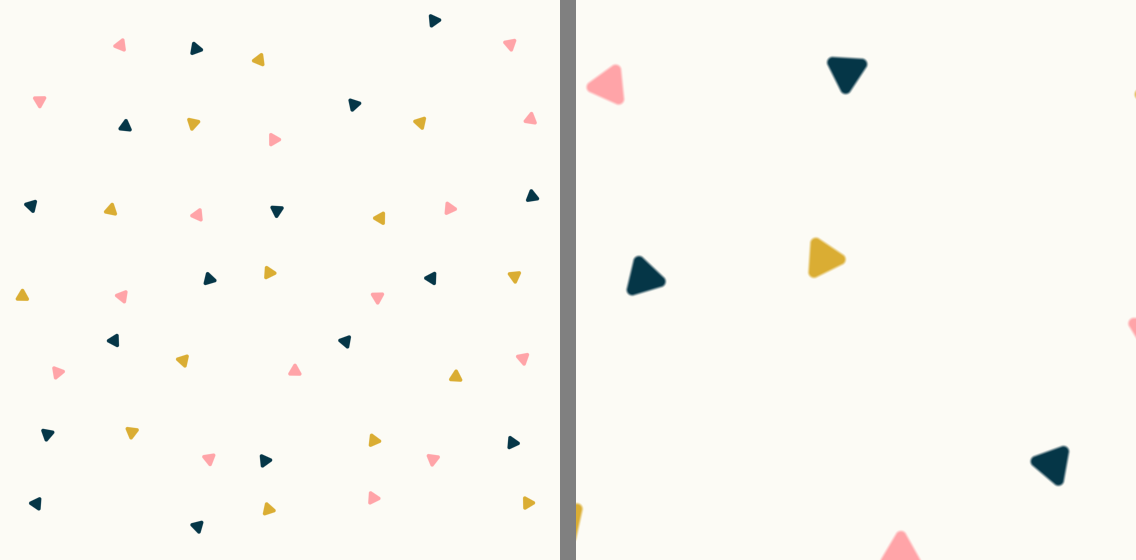
Left: the whole. Right: its middle third, enlarged.
Reproduce this pattern procedurally as a WebGL 1 fragment shader.

```glsl
precision highp float;
// Small rounded triangles in navy, pink and gold, scattered on warm white.
// Each cell of a jittered grid holds at most one triangle, a distance function
// turned close to a quarter direction; a golden-ratio step balances the colours.

uniform vec2 u_resolution;

const float CELLS = 7.0;          // grid cells along the canvas side
const float JITTER = 0.56;        // spread of the centres within a cell
const float HALF_SIDE = 0.0086;   // half side of the triangle core
const float CORNER = 0.0033;      // corner radius
const float TILT = 0.5;           // spread around the quarter turns, radians
const float GAP_SHARE = 0.085;    // share of empty cells
const float SOFTNESS = 0.0012;    // smallest half width of an edge

const vec3 PAPER = vec3(0.99, 0.985, 0.962);
const vec3 NAVY = vec3(0.02, 0.21, 0.28);
const vec3 PINK = vec3(1.0, 0.645, 0.66);
const vec3 GOLD = vec3(0.855, 0.68, 0.20);

float hash(vec2 p, float seed) {
  vec3 q = fract(vec3(p.xyx + seed) * vec3(0.1031, 0.1030, 0.0973));
  q += dot(q, q.yzx + 33.33);
  return fract((q.x + q.y) * q.z);
}

vec2 rotate(vec2 p, float angle) {
  float c = cos(angle), s = sin(angle);
  return vec2(c * p.x - s * p.y, s * p.x + c * p.y);
}

// Signed distance to an equilateral triangle with rounded corners.
float roundedTriangle(vec2 p, float halfSide, float radius) {
  float k = sqrt(3.0);
  p = vec2(abs(p.x) - halfSide, p.y + halfSide / k);
  if (p.x + k * p.y > 0.0) p = vec2(p.x - k * p.y, -k * p.x - p.y) * 0.5;
  p.x -= clamp(p.x, -2.0 * halfSide, 0.0);
  return -length(p) * sign(p.y) - radius;
}

vec3 pickColour(float t) {
  return t < 1.0 / 3.0 ? NAVY : (t < 2.0 / 3.0 ? PINK : GOLD);
}

void main() {
  float side = min(u_resolution.x, u_resolution.y);
  vec2 uv = gl_FragCoord.xy / side;
  vec2 cell = floor(uv * CELLS);
  float index = cell.x + CELLS * cell.y;

  // Centre and direction of this cell's triangle.
  vec2 offset = vec2(hash(cell, 3.7), hash(cell, 19.3)) - 0.5;
  vec2 centre = (cell + 0.5 + JITTER * offset) / CELLS;
  float quarter = floor(4.0 * hash(cell, 41.9)) * 1.5708;
  float angle = quarter + TILT * (hash(cell, 67.1) - 0.5);

  // Coverage, with a few cells left empty.
  float d = roundedTriangle(rotate(uv - centre, angle), HALF_SIDE, CORNER);
  float edge = max(0.75 / side, SOFTNESS);
  float filled = step(GAP_SHARE, fract(index * 0.7549 + 0.3));
  float cover = filled * (1.0 - smoothstep(-edge, edge, d));

  vec3 ink = pickColour(fract(index * 0.618));
  gl_FragColor = vec4(mix(PAPER, ink, cover), 1.0);
}
```
